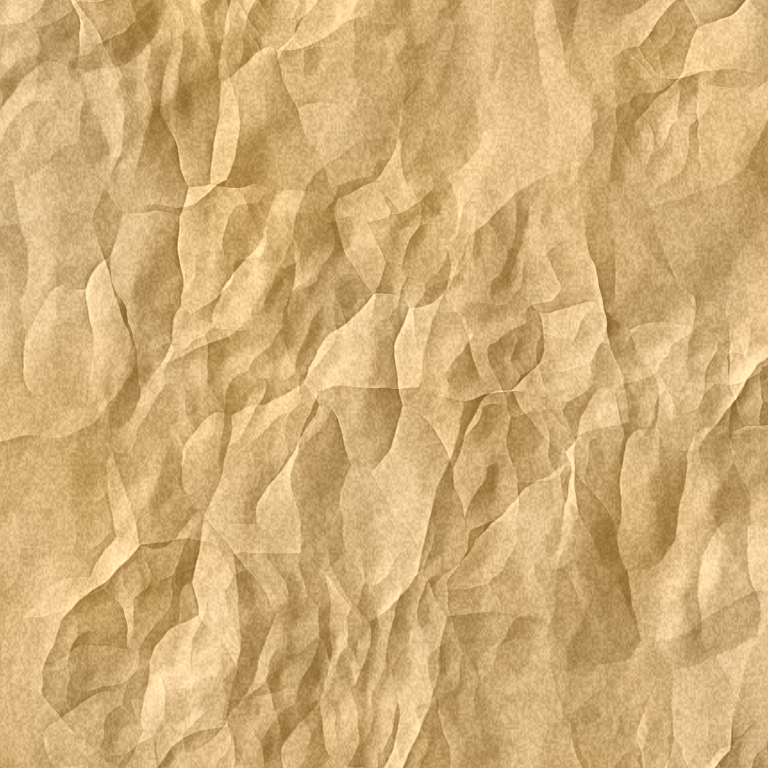
Write a Shadertoy shader that draws this texture.

```glsl
// Crumpled kraft paper: layered fields of dented cones meet in sharp creases.
// The slope of that height field toward the light sets the tone, and
// soft blotches and fine fibre grain are added on top.

const vec3 PAPER = vec3(0.826, 0.688, 0.468);
const vec3 TONE_TINT = vec3(1.0, 1.0, 1.04);
const vec2 LIGHT_DIR = vec2(-0.86, 0.51);
const float SLOPE_STEP = 0.0012;      // half width of the slope sample
const float TONE_LIMIT = 0.36;
const vec2 LARGE_CELLS = vec2(5.0, 3.6);
const vec2 MEDIUM_CELLS = vec2(10.0, 6.8);
const vec2 SMALL_CELLS = vec2(21.0, 15.0);
const float LARGE_RELIEF = 0.066;
const float MEDIUM_RELIEF = 0.072;
const float SMALL_RELIEF = 0.074;
const float TIP_RADIUS = 0.05;
const float CREASE_HEIGHT = 0.08;
const float CREASE_SHARPNESS = 16.0;
const float BLOTCH = 0.14;
const float GRAIN = 0.17;

vec3 hash3(vec2 p) {
    vec3 q = fract(p.xyx * vec3(0.1031, 0.1030, 0.0973));
    q += dot(q, q.yxz + 33.33);
    return fract((q.xxy + q.yzz) * q.zyx);
}

float noise(vec2 p) {
    vec2 i = floor(p), f = fract(p);
    f = f * f * (3.0 - 2.0 * f);
    float low = mix(hash3(i).x, hash3(i + vec2(1, 0)).x, f.x);
    float high = mix(hash3(i + vec2(0, 1)).x, hash3(i + vec2(1, 1)).x, f.x);
    return mix(low, high, f.y);
}

float fbm(vec2 p) {
    float sum = 0.0, weight = 0.5;
    for (int i = 0; i < 4; i++) {
        sum += weight * noise(p);
        p = mat2(0.8, 0.6, -0.6, 0.8) * p * 2.03 + 17.3;
        weight *= 0.5;
    }
    return sum / 0.9375;
}

// Lowest and second lowest of the dented cones around a point
vec2 dentedCones(vec2 p) {
    vec2 cell = floor(p);
    vec2 nearest = vec2(9.0);
    for (int y = -2; y <= 2; y++)
    for (int x = -2; x <= 2; x++) {
        vec2 id = cell + vec2(x, y);
        vec3 rnd = hash3(id + 71.0);
        vec2 d = p - id - rnd.xy;
        float r = length(d) + 1e-4;
        vec2 u = d / r;
        // Three-fold wave around the tip: cos(3 * angle + phase)
        vec2 u2 = vec2(u.x * u.x - u.y * u.y, 2.0 * u.x * u.y);
        vec2 u3 = vec2(u2.x * u.x - u2.y * u.y, u2.x * u.y + u2.y * u.x);
        float phase = 6.2832 * rnd.z;
        float steepness = 0.85 + 0.3 * fract(rnd.z * 7.0)
                        + 0.22 * dot(u3, vec2(cos(phase), sin(phase)));
        float h = steepness * r * r / (r + TIP_RADIUS);
        nearest = h < nearest.x ? vec2(h, nearest.x)
                                : vec2(nearest.x, min(nearest.y, h));
    }
    return nearest;
}

// One scale of folds, with a raised thin line where facets meet
float folds(vec2 p, vec2 cells, float creaseMask) {
    vec2 cone = dentedCones(p * cells);
    float crease = exp(-CREASE_SHARPNESS * (cone.y - cone.x));
    return (cone.x + CREASE_HEIGHT * creaseMask * crease) / cells.x;
}

float paperHeight(vec2 p) {
    // Bend the folds so that creases wander, then roughen them
    vec2 bend = vec2(noise(p * 5.0 + 3.1), noise(p * 5.0 + 41.7)) - 0.5;
    vec2 ripple = vec2(noise(p * 23.0 + 9.4), noise(p * 23.0 + 63.2)) - 0.5;
    vec2 jag = vec2(noise(p * 70.0 + 5.2), noise(p * 70.0 + 33.9)) - 0.5;
    vec2 q = p + 0.07 * bend + 0.013 * ripple + 0.003 * jag;

    float creaseMask = smoothstep(0.35, 0.75, noise(p * 8.0 + 25.0));
    float mediumMask = 0.3 + smoothstep(0.2, 0.75, noise(p * 4.0 + 13.0));
    float smallMask = smoothstep(0.3, 0.75, noise(p * 6.0 + 87.0));

    float h = LARGE_RELIEF * folds(q + 2.3, LARGE_CELLS, creaseMask);
    h -= MEDIUM_RELIEF * mediumMask * folds(q + 5.7, MEDIUM_CELLS, creaseMask);
    h += SMALL_RELIEF * smallMask * folds(q + 8.1, SMALL_CELLS, 0.6 * creaseMask);
    return h;
}

// Fine fibres, slightly longer than wide
float fibreGrain(vec2 p) {
    float fine = noise(p * vec2(430.0, 330.0)) - 0.5;
    float coarse = noise(p * vec2(210.0, 120.0) + 31.0) - 0.5;
    return 0.8 * fine + 0.25 * coarse;
}

void mainImage(out vec4 fragColor, in vec2 fragCoord) {
    vec2 p = fragCoord / iResolution.y;

    // Slope along the light gives the relief shading
    vec2 stepToLight = LIGHT_DIR * SLOPE_STEP;
    float slope = (paperHeight(p - stepToLight) - paperHeight(p + stepToLight))
                / (2.0 * SLOPE_STEP);
    float tone = slope * (slope < 0.0 ? 1.15 : 0.92);

    // Broad undulation and grain
    tone += BLOTCH * (fbm(p * vec2(6.0, 4.0) + 50.0) - 0.5);
    tone += GRAIN * fibreGrain(p);
    tone = TONE_LIMIT * tanh(tone / TONE_LIMIT);

    // Patches of warmer and greyer paper
    float warmth = fbm(p * 3.0 + 120.0) - 0.5;
    vec3 color = PAPER + TONE_TINT * tone + warmth * vec3(0.04, 0.0, -0.09);
    fragColor = vec4(clamp(color, 0.0, 1.0), 1.0);
}
```
